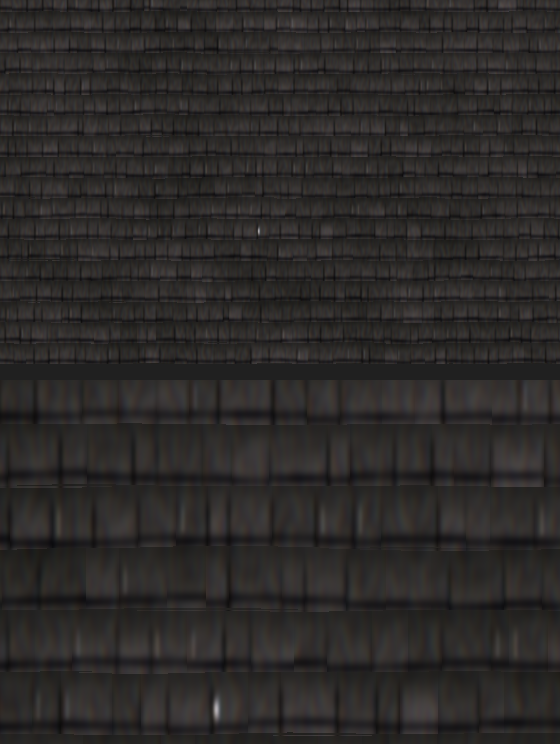
Top, the full canvas; bottom, a detail of the centre.
This texture is drawn by a WebGL 1 fragment shader. Its source:

```glsl
precision highp float;
// Weathered dark wooden shingles in about 17.5 level courses, some 45 across.
// Each course has jittered joints and ragged butts over a soft shadow line;
// stretched gradient noise adds the grain, colour fringes and broad wear.
uniform vec2 u_resolution;

float hash(vec2 p) {
  return fract(sin(dot(p, vec2(127.1, 311.7))) * 43758.547);
}

vec2 gradient(vec2 p) {
  float angle = 6.2832 * hash(p);
  return vec2(cos(angle), sin(angle));
}

// Gradient noise, roughly -0.7 to 0.7
float noise(vec2 p) {
  vec2 i = floor(p), f = p - i;
  vec2 u = f * f * f * (f * (f * 6.0 - 15.0) + 10.0);
  vec2 e = vec2(1.0, 0.0);
  float low = mix(dot(gradient(i), f), dot(gradient(i + e), f - e), u.x);
  float high = mix(dot(gradient(i + e.yx), f - e.yx),
                   dot(gradient(i + 1.0), f - 1.0), u.x);
  return mix(low, high, u.y);
}

// Position of the joint that opens shingle i of a course
float joint(float i, float course) {
  return i + 0.65 * hash(vec2(i, course + 3.0));
}

// Fine vertical fibres, with a coarser layer beneath
float grain(vec2 uv) {
  return noise(uv * vec2(210.0, 42.0)) + 0.6 * noise(uv * vec2(95.0, 23.0) + 40.0);
}

void main() {
  vec2 uv = gl_FragCoord.xy / u_resolution;

  // Courses, with a slight sag along their length
  float v = (uv.y - 0.008) / 0.0569 + 0.13;
  v += 0.10 * noise(vec2(uv.x * 9.0, floor(v) * 3.7));
  float course = floor(v);
  float rise = v - course;

  // Shingles of uneven width
  float s = uv.x * 45.0 + 7.0 * hash(vec2(course, 9.0));
  float id = floor(s);
  id -= step(s, joint(id, course));
  float left = s - joint(id, course);
  float right = joint(id + 1.0, course) - s;
  vec2 shingle = vec2(id, course);

  // Tone: lighter toward the butt, with pale shingles and broad worn patches
  float wear = noise(uv * vec2(5.0, 4.0) + 2.0)
             + 0.5 * noise(uv * vec2(13.0, 9.0) + 17.0);
  float face = smoothstep(1.0, 0.25, rise);
  float tone = 0.16 + 0.34 * face + 0.22 * wear;
  tone += (0.30 * hash(shingle) - 0.13) * (0.4 + 0.6 * face);
  tone += 0.40 * face * pow(hash(shingle + 21.0), 9.0);
  tone += 0.13 * face * exp(-pow((uv.x - 0.51) / 0.06, 2.0)) * smoothstep(0.6, 1.0, uv.y);

  // Grain shifted per channel gives faint red, green and blue fringes
  vec3 fibre = vec3(grain(uv), grain(uv + vec2(0.0016, 0.0)),
                    grain(uv + vec2(0.0032, 0.002)));
  vec3 color = mix(vec3(0.135, 0.132, 0.120), vec3(0.285, 0.262, 0.262), tone);
  color += 0.055 * fibre * (0.6 + 0.4 * face);

  // Joints of varied depth, fading toward the top of the course
  float gap = exp(-pow(left / 0.085, 2.0)) * hash(shingle + 5.0)
            + exp(-pow(right / 0.085, 2.0)) * hash(shingle + vec2(6.0, 5.0));
  color *= 1.0 - 0.48 * min(gap, 1.0) * smoothstep(1.0, 0.5, rise);

  // Pale split edge beside a few joints
  float split = exp(-pow((left - 0.18) / 0.07, 2.0)) * step(0.86, hash(shingle + 31.0));
  color += 0.06 * split * smoothstep(0.15, 0.3, rise) * smoothstep(0.8, 0.5, rise);

  // Shadow under ragged butts, spilling onto the course below
  float butt = 0.13 + 0.10 * (hash(shingle + 11.0) - 0.5);
  float shadow = exp(-pow((rise - butt) / 0.10, 2.0));
  shadow *= 0.8 + 0.5 * noise(vec2(uv.x * 40.0, course * 5.3));
  shadow += 0.22 * smoothstep(0.72, 1.0, rise);
  color *= 1.0 - vec3(0.60, 0.60, 0.54) * shadow;

  // One bright sliver of bare wood
  vec2 sliver = (uv - vec2(0.462, 0.365)) / vec2(0.0018, 0.009);
  color += 0.5 * exp(-dot(sliver, sliver));

  gl_FragColor = vec4(clamp(color, 0.0, 1.0), 1.0);
}
```
